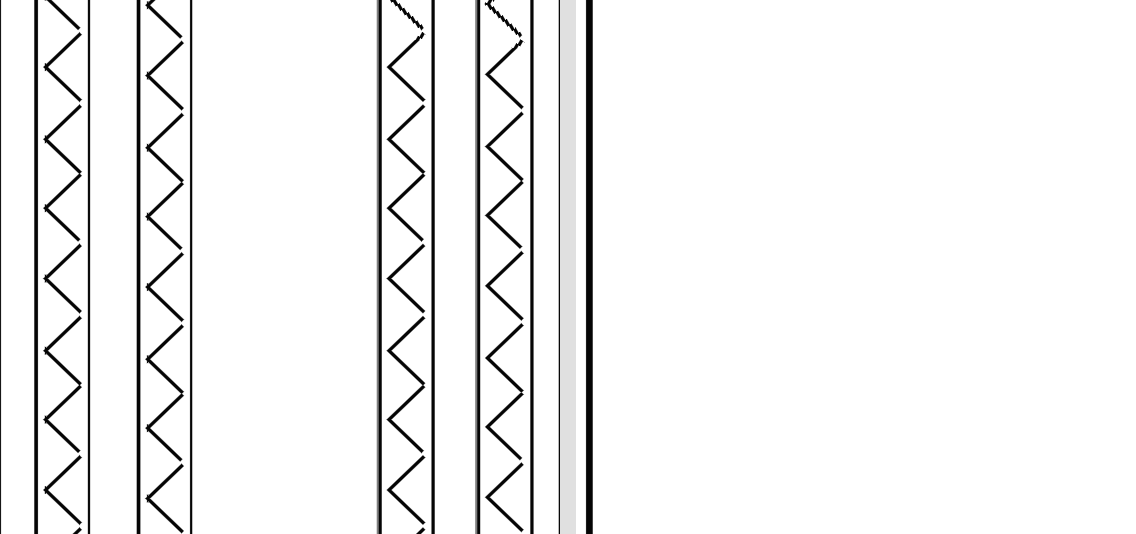
Left: the whole. Right: its middle third, enlarged.
Give the GLSL for this pattern, as a WebGL 2 fragment shader.

```glsl
#version 300 es
precision highp float;
// Four upright ribbons of black chevrons between ruled rails on white paper.

uniform vec2 u_resolution;
out vec4 fragColor;

// Soft coverage of a shape from its signed distance.
float coverage(float dist) {
    float pixel = 1.0 / u_resolution.x;
    return smoothstep(-0.75 * pixel, 0.75 * pixel, dist);
}

float ink(float dist) {
    return 1.0 - coverage(dist);
}

float rail(float x, float center, float halfWidth) {
    return ink(abs(x - center) - halfWidth);
}

// Left-pointing chevron with its tip at the origin, y downward.
float chevron(vec2 q, float lowerLength, float roughness) {
    vec2 arm = normalize(vec2(48.0, 46.0));
    float armLength = q.y > 0.0 ? lowerLength : 0.0868;
    q.y = abs(q.y);
    float along = dot(q, arm);
    float across = q.x * arm.y - q.y * arm.x;
    across += roughness * (fract(along * 92.0) - 0.5);
    return max(abs(across) - 0.0030, along - armLength);
}

void main() {
    // Canvas width is one unit; y runs down from the top edge.
    vec2 p = vec2(gl_FragCoord.x, u_resolution.y - gl_FragCoord.y) / u_resolution.x;

    // Thin frame lines at both sides.
    float black = max(rail(p.x, 0.0007, 0.0011), rail(p.x, 0.9990, 0.0013));
    float gray = 0.0;

    // Per ribbon: tip x, downward shift, left rail x, right rail x.
    vec4 ribbons[4] = vec4[4](
        vec4(0.0814, 0.0000, 0.0645, 0.1589),
        vec4(0.2637, 0.0152, 0.2474, 0.3413),
        vec4(0.6947, 0.0000, 0.6790, 0.7734),
        vec4(0.8704, 0.0130, 0.8548, 0.9499));

    for (int i = 0; i < 4; i++) {
        vec4 ribbon = ribbons[i];
        bool rightPair = i > 1;

        // Rails; the right pair has a gray fringe and heavier outer rails.
        black = max(black, rail(p.x, ribbon.z, rightPair ? 0.0027 : 0.0033));
        black = max(black, rail(p.x, ribbon.w, rightPair ? 0.0029 : 0.0020));
        if (rightPair) gray = max(gray, rail(p.x, ribbon.z - 0.0042, 0.0021));

        // Three unevenly spaced chevrons make one vertical repeat.
        float y = p.y - ribbon.y;
        float localY = mod(y - 0.0547, 0.3776);
        float roughness = rightPair && y < 0.072 ? 0.0032 : 0.0;
        for (int k = 0; k < 3; k++) {
            float tipY = k == 0 ? 0.0651 : k == 1 ? 0.1940 : 0.3170;
            vec2 q = vec2(p.x - ribbon.x, localY - tipY);
            float lowerLength = k == 2 ? 0.0832 : 0.0868;
            black = max(black, ink(chevron(q, lowerLength, roughness)));

            // Small upright burr at the tips of the left pair.
            if (!rightPair) {
                vec2 burr = abs(q) - vec2(0.0013, 0.0068);
                black = max(black, ink(max(burr.x, burr.y)));
            }
        }
    }

    vec3 color = mix(vec3(1.0), vec3(0.50), gray);
    color = mix(color, vec3(0.02), black);
    fragColor = vec4(color, 1.0);
}
```
